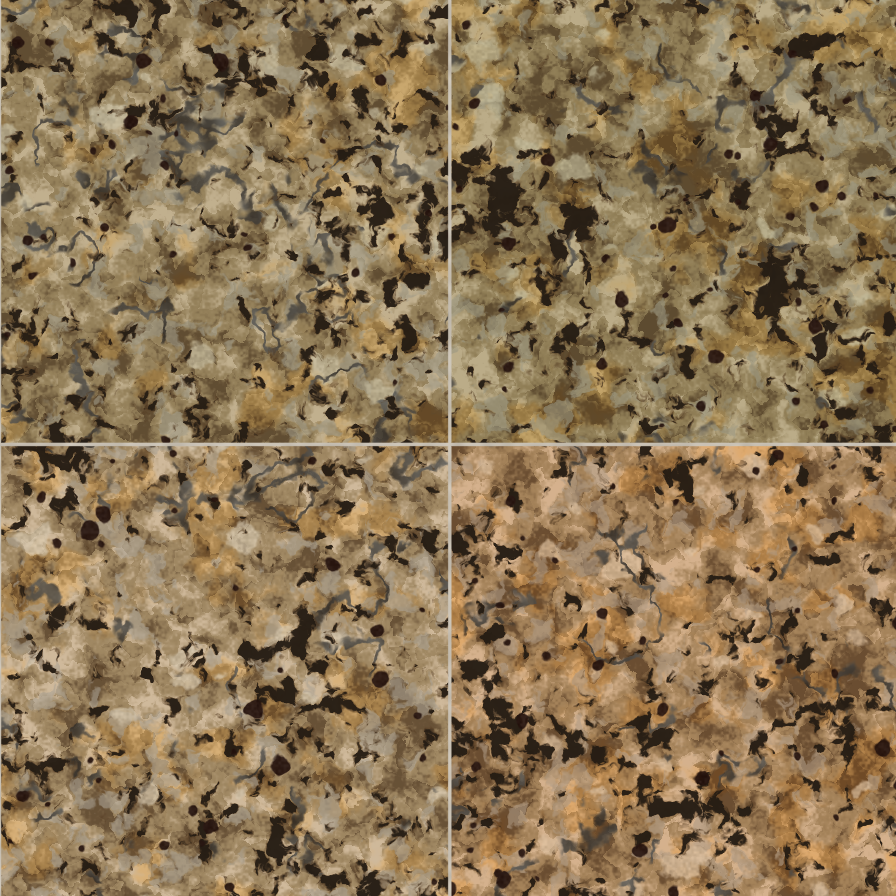
A three.js fragment shader for this texture:

```glsl
// Four polished granite tiles, two by two, parted by thin pale grout.
// Layered noise gives the golden grain; thresholded noise and ridges give dark
// flecks and veins; jittered cells scatter pale crystals and garnet spots.
varying vec2 vUv;

float hash(vec2 p) {
  vec3 q = fract(p.xyx * 0.1031);
  q += dot(q, q.yzx + 33.33);
  return fract((q.x + q.y) * q.z);
}

float noise(vec2 p) {
  vec2 i = floor(p), f = fract(p);
  f = f * f * (3.0 - 2.0 * f);
  return mix(mix(hash(i), hash(i + vec2(1.0, 0.0)), f.x),
             mix(hash(i + vec2(0.0, 1.0)), hash(i + 1.0), f.x), f.y);
}

float fbm(vec2 p) {
  float sum = 0.0, amp = 0.533;
  for (int i = 0; i < 4; i++) {
    sum += amp * noise(p);
    p = mat2(1.6, 1.2, -1.2, 1.6) * p + 7.3;
    amp *= 0.5;
  }
  return sum;
}

// Random tone of the nearest jittered cell, for angular mineral grains
float grains(vec2 p) {
  vec2 cell = floor(p);
  float nearest = 9.0, tone = 0.0;
  for (int y = -1; y <= 1; y++) {
    for (int x = -1; x <= 1; x++) {
      vec2 c = cell + vec2(x, y);
      float d = length(c + vec2(hash(c), hash(c + 41.7)) - p);
      if (d < nearest) {
        nearest = d;
        tone = hash(c + 83.1);
      }
    }
  }
  return tone;
}

// Mask of scattered round spots; radii are fractions of a cell
float spots(vec2 p, float chance, float minR, float maxR, float soft) {
  vec2 cell = floor(p);
  float mask = 0.0;
  for (int y = -1; y <= 1; y++) {
    for (int x = -1; x <= 1; x++) {
      vec2 c = cell + vec2(x, y);
      vec2 center = c + vec2(hash(c + 5.2), hash(c + 19.8));
      float size = hash(c + 61.4);
      float r = mix(minR, maxR, size * size);
      float spot = 1.0 - smoothstep(r - soft, r + soft, length(p - center));
      mask = max(mask, spot * step(hash(c + 97.3), chance));
    }
  }
  return mask;
}

void main() {
  vec2 seam = vec2(0.502, 0.504);
  vec2 tile = step(seam, vUv);
  vec2 p = vUv + tile * vec2(3.7, 5.3) + 2.0;
  float topLeft = (1.0 - tile.x) * tile.y;

  // Bend the stone so that no feature is straight or perfectly round
  vec2 bend = vec2(fbm(p * 55.0), fbm(p * 55.0 + 31.0)) - 0.5;
  vec2 w = p + bend * 0.022;

  // Golden ground: broad clouds, crystal grains and fine grit
  float cloud = fbm(p * 9.0 + 11.0);
  float grit = noise(p * 330.0) - 0.5;
  float tone = 0.51 + (fbm(w * 38.0) - 0.5) * 1.25 + (cloud - 0.5) * 0.35
             + (grains(w * 75.0) - 0.5) * 0.33 + grit * 0.22;
  vec3 stone = mix(vec3(0.39, 0.31, 0.21), vec3(0.60, 0.52, 0.38),
                   smoothstep(0.12, 0.50, tone));
  stone = mix(stone, vec3(0.78, 0.71, 0.60), smoothstep(0.48, 0.92, tone));

  // Ochre stains and grey quartz
  float stain = smoothstep(0.50, 0.70, fbm(w * 24.0 + 57.0));
  stone = mix(stone, stone * vec3(1.06, 0.94, 0.70), stain * 0.75);
  float quartz = smoothstep(0.60, 0.70, fbm(w * 46.0 + 73.0));
  stone = mix(stone, vec3(0.64, 0.62, 0.57), quartz * 0.6);

  // Pale feldspar crystals
  float pale = spots(w * vec2(22.0, 27.0), 0.13, 0.12, 0.46, 0.07);
  stone = mix(stone, vec3(0.78, 0.74, 0.65) + grit * 0.10, pale * 0.72);

  // Each tile has its own cast; the upper pair is darker and greener
  vec3 lower = mix(vec3(1.04, 1.02, 1.01), vec3(1.07, 0.98, 0.92), tile.x);
  vec3 upper = mix(vec3(0.97, 0.97, 0.93), vec3(0.94, 0.95, 0.89), tile.x);
  stone *= mix(lower, upper, tile.y);

  // Broken slate veins, strongest in the upper left tile
  float ridge = abs(fbm(w * 13.0 + 23.0) - 0.5);
  float vein = 1.0 - smoothstep(0.008, 0.034, ridge);
  float start = 0.53 - 0.07 * topLeft;
  vein *= smoothstep(start, start + 0.09, fbm(p * 21.0 + 47.0));
  vec3 slate = mix(vec3(0.16, 0.14, 0.12), vec3(0.36, 0.36, 0.35),
                   noise(p * 60.0 + 9.0));
  stone = mix(stone, slate, vein * 0.82);

  // Brown-black mica flecks gathered in clusters
  float fleck = fbm(w * 62.0 + 91.0) + (fbm(p * 12.0 + 67.0) - 0.5) * 0.40;
  stone = mix(stone, vec3(0.33, 0.23, 0.13), smoothstep(0.60, 0.69, fleck) * 0.6);
  stone = mix(stone, vec3(0.13, 0.10, 0.07), smoothstep(0.66, 0.73, fleck) * 0.9);

  // Dark garnets
  vec2 g = p + bend * 0.010;
  float garnet = spots(g * 27.0, 0.19, 0.08, 0.27, 0.035);
  stone = mix(stone, vec3(0.15, 0.08, 0.06) + grit * 0.05, garnet * 0.93);

  // Grout cross and the sliver of joint on the left edge
  vec2 gap = abs(vUv - seam);
  float joint = min(min(gap.x, gap.y), vUv.x + 0.0006);
  float grout = 1.0 - smoothstep(0.0010, 0.0028, joint);
  vec3 mortar = vec3(0.78, 0.75, 0.70) + (noise(vUv * 90.0) - 0.5) * 0.08;
  gl_FragColor = vec4(mix(stone, mortar, grout), 1.0);
}
```
